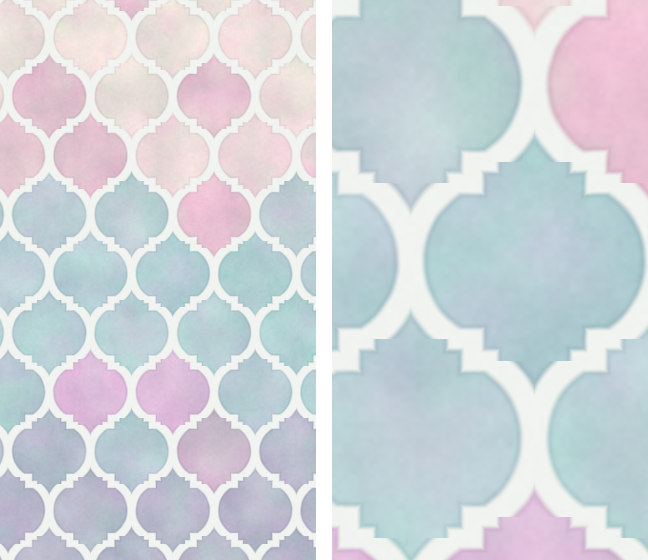
Left, the full canvas; right, a detail of the centre.
This pattern is drawn by a Shadertoy shader. Its source:

```glsl
float hash(vec2 p) {
    return fract(sin(dot(p, vec2(12.9898, 78.233))) * 43758.5);
}

float noise(vec2 p) {
    vec2 i = floor(p), f = fract(p);
    f = f * f * (3.0 - 2.0 * f);
    return mix(mix(hash(i), hash(i + vec2(1, 0)), f.x),
               mix(hash(i + vec2(0, 1)), hash(i + vec2(1, 1)), f.x), f.y);
}

float fbm(vec2 p) {
    float sum = 0.0, amp = 0.5;
    for (int i = 0; i < 5; i++) {
        sum += amp * noise(p);
        p = mat2(1.6, 1.2, -1.2, 1.6) * p + 3.7;
        amp *= 0.5;
    }
    return sum;
}

// Square-cornered distance, for crisp steps
float boxNorm(vec2 p) {
    return max(abs(p.x), abs(p.y));
}

// Signed distance to the bulge arc; its centre is relative to the stair's middle
float bulge(vec2 q) {
    return length(q + vec2(0.125, 0.359)) - 0.375;
}

// Distance to half of the wall's centreline: riser, tread, then arc
float halfWall(vec2 q) {
    float riser = boxNorm(q - vec2(0.0, clamp(q.y, -0.044, 0.0)));
    float tread = boxNorm(q - vec2(clamp(q.x, 0.0, 0.06), -0.044));
    float arc = q.y < -0.044 && q.x > 0.0 ? abs(bulge(q)) : 1.0;
    return min(1.2 * min(riser, tread), arc);
}

// Wash colour by height, with scattered rose, mauve and orchid tiles
vec3 tileColor(vec2 id, float height) {
    float pick = hash(id + 4.3);
    float h = height + 0.09 * (hash(id + 1.7) - 0.5);
    vec3 wash = mix(vec3(0.71, 0.72, 0.79), vec3(0.70, 0.81, 0.83), smoothstep(0.12, 0.30, h));
    wash = mix(wash, vec3(0.91, 0.82, 0.845), smoothstep(0.57, 0.65, h));
    wash = mix(wash, vec3(0.925, 0.875, 0.855), smoothstep(0.67, 0.84, h));
    vec3 accent = mix(vec3(0.79, 0.71, 0.79), vec3(0.89, 0.76, 0.81), smoothstep(0.25, 0.65, h));
    accent = mix(accent, vec3(0.86, 0.73, 0.85), step(0.92, pick));
    // The teal band stays nearly free of accents
    float chance = smoothstep(0.06, 0.12, abs(height - 0.45));
    return mix(wash, accent, chance * smoothstep(0.70, 0.76, pick));
}

void mainImage(out vec4 fragColor, in vec2 fragCoord) {
    // One unit is the horizontal pitch of the tiles
    vec2 pos = fragCoord * 6.796 / iResolution.y;
    float pixel = 6.796 / iResolution.y;

    // Fold the staggered lattice into one quadrant
    vec2 pitch = vec2(1.0, 1.436);
    vec2 origin = vec2(0.097, 0.602);
    vec2 id = round((pos - origin) / pitch);
    vec2 local = pos - origin - id * pitch;
    vec2 q = abs(local) - 0.25 * pitch;
    float wall = min(halfWall(q), halfWall(-q));

    // Choose the central tile or its diagonal neighbour
    bool inside = q.x < 0.0;
    if (q.y < -0.044) inside = bulge(q) < 0.0;
    if (q.y > 0.044) inside = bulge(-q) > 0.0;
    if (!inside) id += 0.5 * vec2(local.x < 0.0 ? -1.0 : 1.0, local.y < 0.0 ? -1.0 : 1.0);
    vec2 center = id * pitch + origin;

    // Watercolour blooms and pigment
    vec2 paint = pos + 7.0 * vec2(hash(id), hash(id + 9.1));
    float cloud = fbm(paint * 2.6);
    float tint = fbm(paint * 3.1 + 20.0);
    float grain = noise(pos * 48.0) + noise(pos * 27.0 + 5.0) - 1.0;
    vec3 color = tileColor(id, center.y / 6.796);
    color += 0.15 * (cloud - 0.48) * vec3(1.0, 0.9, 0.75);
    color += 0.17 * (tint - 0.48) * vec3(0.6, -0.4, 0.25);
    color += 0.017 * grain;
    float bloom = exp(-7.0 * dot(pos - center, pos - center));
    color = mix(color, vec3(0.95, 0.90, 0.90), 0.2 * bloom * hash(id + 6.2));

    // Pigment gathered along the rim, then the pale wall
    float edge = wall - 0.051 + 0.005 * (noise(pos * 14.0) - 0.5);
    color -= vec3(0.05, 0.045, 0.04) * exp(-pow((edge - 0.008) / 0.014, 2.0));
    vec3 grout = vec3(0.945, 0.955, 0.94) + 0.006 * grain;
    grout -= 0.02 * smoothstep(-0.02, 0.0, edge);
    float blur = max(pixel, 0.014);
    color = mix(grout, color, smoothstep(-blur, blur, edge));
    fragColor = vec4(clamp(color, 0.0, 1.0), 1.0);
}
```
